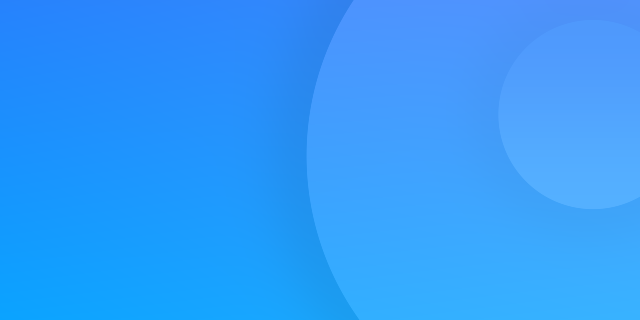
Give the GLSL for this background, as a WebGL 1 fragment shader.

```glsl
precision highp float;
// Blue gradient backdrop with two overlapping translucent discs and soft shadows.

uniform vec2 u_resolution;

// Signed distance to a circle, negative inside.
float circleDistance(vec2 p, vec2 center, float radius) {
    return length(p - center) - radius;
}

// Antialiased coverage of a shape from its signed distance.
float coverage(float dist, float pixel) {
    return 1.0 - smoothstep(-0.5 * pixel, 0.5 * pixel, dist);
}

// Darkening that fades away outside a shape.
float softShadow(float dist, float spread, float strength) {
    float falloff = max(dist, 0.0) / spread;
    return 1.0 - strength * exp(-falloff * falloff);
}

// Bilinear blend of four corner colours.
vec3 cornerGradient(vec2 uv, vec3 bottomLeft, vec3 bottomRight, vec3 topLeft, vec3 topRight) {
    return mix(mix(bottomLeft, bottomRight, uv.x), mix(topLeft, topRight, uv.x), uv.y);
}

void main() {
    vec2 uv = gl_FragCoord.xy / u_resolution;
    // Canvas is two units wide and one unit high.
    vec2 p = uv * vec2(2.0, 1.0);
    float pixel = 1.0 / u_resolution.y;

    float largeDisc = circleDistance(p, vec2(1.836, 0.513), 0.878);
    float smallDisc = circleDistance(p, vec2(1.853, 0.642), 0.2956);

    // Backdrop, shaded beside the large disc.
    vec3 color = cornerGradient(uv,
        vec3(0.04, 0.64, 1.0), vec3(0.17, 0.67, 1.0),
        vec3(0.15, 0.51, 0.99), vec3(0.25, 0.56, 0.99));
    color *= softShadow(largeDisc, 0.14, 0.06);

    // Large disc, shaded around the small disc.
    vec3 largeColor = cornerGradient(uv,
        vec3(0.16, 0.67, 1.0), vec3(0.22, 0.70, 1.0),
        vec3(0.28, 0.57, 0.99), vec3(0.32, 0.58, 1.0));
    largeColor *= softShadow(smallDisc, 0.12, 0.025);
    color = mix(color, largeColor, coverage(largeDisc, pixel));

    // Small disc, brightening toward its lower edge.
    float rise = smoothstep(0.34, 0.94, p.y);
    vec3 smallColor = mix(vec3(0.33, 0.69, 1.0), vec3(0.31, 0.60, 0.99), rise);
    color = mix(color, smallColor, coverage(smallDisc, pixel));

    gl_FragColor = vec4(color, 1.0);
}
```
